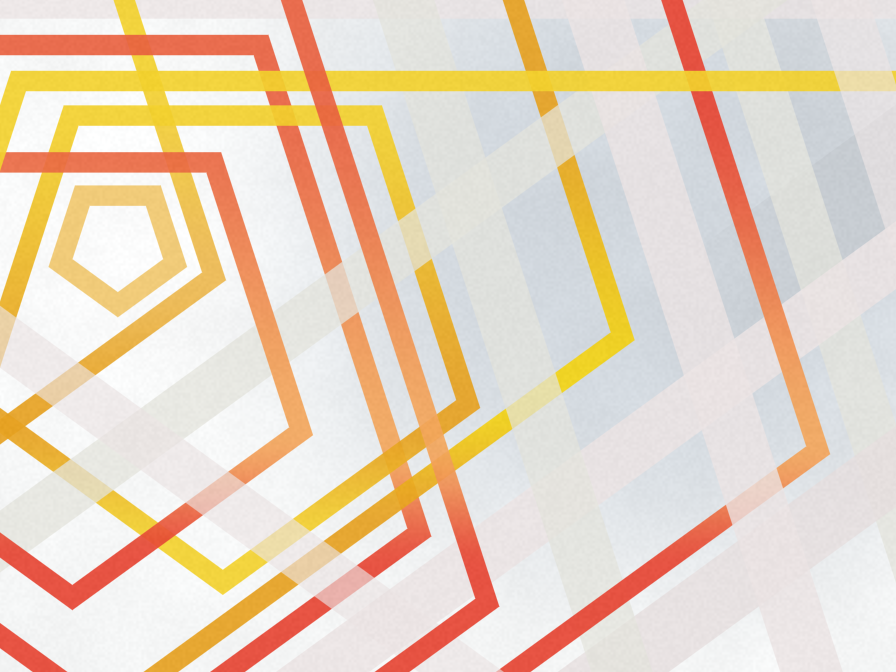
This background is drawn by a Shadertoy shader. Its source:

```glsl
const float HEIGHT = 5.76;                  // canvas height in design units
const vec2 STEEP = vec2(0.951, -0.309);     // normals of the pentagon sides
const vec2 RISING = vec2(0.588, 0.809);
const vec2 FALLING = vec2(-0.588, 0.809);

const vec3 RED = vec3(0.90, 0.27, 0.20);
const vec3 CORAL = vec3(0.91, 0.38, 0.25);
const vec3 ORANGE = vec3(0.95, 0.65, 0.36);
const vec3 AMBER = vec3(0.90, 0.63, 0.13);
const vec3 YELLOW = vec3(0.95, 0.82, 0.18);
const vec3 SAND = vec3(0.94, 0.78, 0.43);
const vec3 BEIGE = vec3(0.89, 0.89, 0.86);
const vec3 BLUSH = vec3(0.92, 0.89, 0.89);
const vec3 SLATE = vec3(0.76, 0.78, 0.80);

float hash(vec2 cell) {
    vec3 q = fract(vec3(cell.xyx) * 0.1031);
    q += dot(q, q.yzx + 33.33);
    return fract((q.x + q.y) * q.z);
}

float noise(vec2 p) {
    vec2 cell = floor(p), f = fract(p);
    f = f * f * (3.0 - 2.0 * f);
    return mix(mix(hash(cell), hash(cell + vec2(1, 0)), f.x),
               mix(hash(cell + vec2(0, 1)), hash(cell + vec2(1, 1)), f.x), f.y);
}

float fbm(vec2 p) {
    float sum = 0.0, weight = 0.5;
    for (int i = 0; i < 4; i++) {
        sum += weight * noise(p);
        p = p * 2.1 + 7.3;
        weight *= 0.5;
    }
    return sum;
}

// Coverage of the interval [start, end] with soft edges
float span(float x, float start, float end, float soft) {
    float d = abs(x - 0.5 * (start + end)) - 0.5 * (end - start);
    return 1.0 - smoothstep(-0.5 * soft, 0.5 * soft, d);
}

// Outline of a regular pentagon pointing down, drawn inside its edge
float pentagon(vec2 p, vec2 center, float radius, float soft) {
    vec2 q = p - center;
    q.x = abs(q.x);
    float d = max(-q.y, max(dot(q, STEEP), dot(q, RISING))) - 0.809 * radius;
    return span(d, -0.175, 0.0, soft);
}

// Vertical three-stop gradient
vec3 ramp(float y, vec3 top, vec3 middle, vec3 low, float turn) {
    vec3 c = mix(top, middle, smoothstep(0.2 * turn, turn, y));
    return mix(c, low, smoothstep(turn, turn + 1.1, y));
}

void stroke(inout vec3 col, vec3 ink, float coverage) {
    col = mix(col, ink, 0.92 * coverage);
}

void ribbon(inout vec3 col, vec2 p, vec2 normal, vec2 ends, vec3 tint, float alpha, float soft) {
    col = mix(col, tint, alpha * span(dot(p, normal), ends.x, ends.y, soft));
}

// Pale paper: white corners around a cool grey centre
vec3 paper(vec2 p) {
    float grey = 1.0 - smoothstep(0.35, 1.15, length((p - vec2(5.7, 1.9)) / vec2(3.9, 3.5)));
    vec3 col = mix(vec3(0.96, 0.965, 0.965), vec3(0.82, 0.845, 0.87), grey);
    col = mix(col, vec3(1.0), 0.7 * exp(-0.55 * dot(p - vec2(1.0, 2.1), p - vec2(1.0, 2.1))));
    return col + 0.05 * (fbm(p * 1.8) - 0.48);
}

void mainImage(out vec4 fragColor, in vec2 fragCoord) {
    // Design space with y pointing down
    vec2 p = vec2(fragCoord.x, iResolution.y - fragCoord.y) * HEIGHT / iResolution.y;
    float soft = 1.5 * HEIGHT / iResolution.y;
    vec3 col = paper(p);

    // Shaded facets and back ribbons
    float right = smoothstep(5.4, 7.2, p.x);
    ribbon(col, p, RISING, vec2(5.24, 6.05), SLATE, 0.6 * right, soft);
    ribbon(col, p, STEEP, vec2(6.18, 6.61), SLATE, 0.35 * (1.0 - smoothstep(1.5, 2.6, p.y)), soft);
    ribbon(col, p, STEEP, vec2(5.76, 6.18), BEIGE, 0.75, soft);
    ribbon(col, p, RISING, vec2(6.05, 6.52), BLUSH, 0.85, soft);
    ribbon(col, p, RISING, vec2(7.47, 8.03), vec3(0.90, 0.87, 0.87), 0.8, soft);
    ribbon(col, p, vec2(0, 1), vec2(-1.0, 0.16), BLUSH, 0.75, soft);

    // Back pentagons
    stroke(col, SAND, pentagon(p, vec2(1.01, 2.095), 0.625, soft));
    stroke(col, ramp(p.y, YELLOW, mix(SAND, AMBER, 0.4), AMBER, 2.4),
           pentagon(p, vec2(-0.44, 1.63), 2.5, soft));
    stroke(col, ramp(p.y, CORAL, ORANGE, RED, 3.8), pentagon(p, vec2(0.04, 3.41), 3.846, soft));
    stroke(col, ramp(p.y, AMBER, vec3(0.95, 0.83, 0.08), AMBER, 3.4),
           pentagon(p, vec2(0.495, 1.31), 5.2, soft));
    stroke(col, ramp(p.y, YELLOW, AMBER, YELLOW, 3.6), pentagon(p, vec2(1.91, 2.78), 2.32, soft));
    stroke(col, RED, pentagon(p, vec2(5.0, 0.19), 9.0, soft));

    // Translucent ribbons woven between the pentagons
    ribbon(col, p, RISING, vec2(3.54, 3.97), BEIGE, 0.75, soft);
    ribbon(col, p, STEEP, vec2(3.04, 3.54), BEIGE, 0.72, soft);
    stroke(col, ramp(p.y, CORAL, ORANGE, RED, 3.7), pentagon(p, vec2(0.62, 3.06), 2.17, soft));
    stroke(col, ramp(p.y, RED, ORANGE, RED, 3.8), pentagon(p, vec2(1.41, 2.04), 6.0, soft));
    ribbon(col, p, FALLING, vec2(2.12, 2.55), BLUSH, 0.65, soft);
    ribbon(col, p, STEEP, vec2(4.58, 5.09), BLUSH, 0.8, soft);

    // Front pentagons
    stroke(col, YELLOW, pentagon(p, vec2(4.21, 6.27), 7.0, soft));
    stroke(col, ramp(p.y, CORAL, ORANGE, RED, 3.8), pentagon(p, vec2(-0.475, 3.655), 5.0, soft));
    ribbon(col, p, STEEP, vec2(6.61, 7.08), BLUSH, 0.65, soft);

    // Fine paper grain
    col += 0.025 * (noise(p * 45.0) - 0.5);
    fragColor = vec4(clamp(col, 0.0, 1.0), 1.0);
}
```
